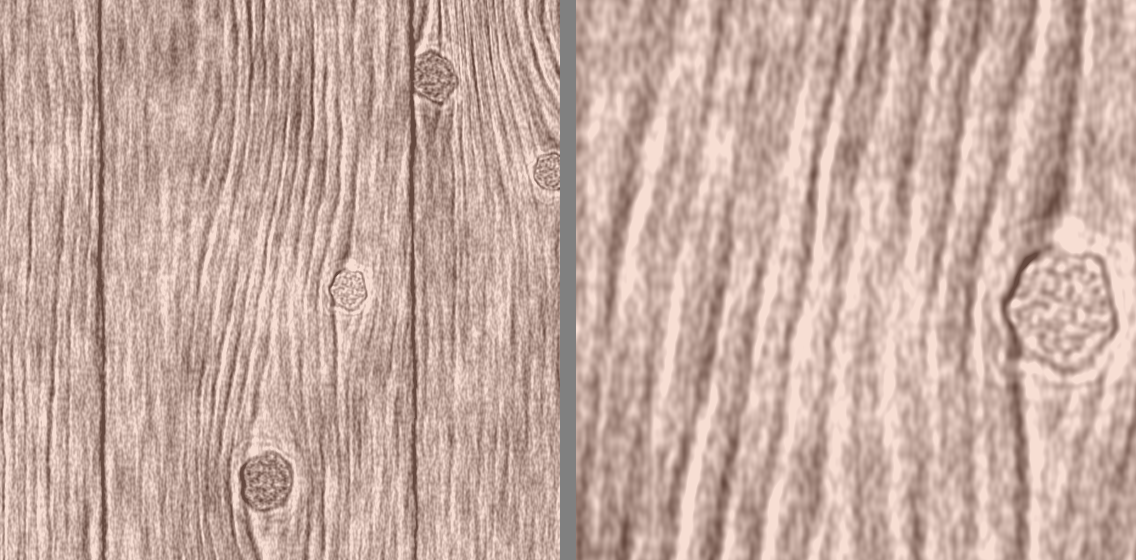
Left: the whole. Right: its middle third, enlarged.
Give the GLSL for this texture, as a Shadertoy shader.

```glsl
vec2 hashGradient(vec2 cell) {
    vec3 h = fract(cell.xyx * vec3(0.1031, 0.1030, 0.0973));
    h += dot(h, h.yzx + 33.33);
    float angle = 6.2832 * fract((h.x + h.y) * h.z);
    return vec2(cos(angle), sin(angle));
}

// Gradient noise, roughly -0.7 to 0.7
float noise(vec2 p) {
    vec2 i = floor(p), f = p - i;
    vec2 u = f * f * f * (f * (f * 6.0 - 15.0) + 10.0);
    vec2 e = vec2(1, 0);
    float low = mix(dot(hashGradient(i), f), dot(hashGradient(i + e), f - e), u.x);
    float high = mix(dot(hashGradient(i + e.yx), f - e.yx), dot(hashGradient(i + 1.0), f - 1.0), u.x);
    return mix(low, high, u.y);
}

float bump(float x) { return exp(-x * x); }

// Centre, radius and core tone
const vec4 KNOTS[4] = vec4[4](
    vec4(0.475, 0.140, 0.044, 0.36), vec4(0.622, 0.482, 0.031, 0.72),
    vec4(0.774, 0.862, 0.039, 0.34), vec4(0.985, 0.692, 0.030, 0.50));

// The two slightly leaning gaps between planks
vec2 seams(float y) {
    return vec2(0.188, 0.741) - vec2(0.011, 0.006) * y
        + 0.005 * vec2(noise(vec2(3.5, y * 7.0)), noise(vec2(8.5, y * 7.0)));
}

// Grooves with a dark side and a lit side, each fading along its length
float ridges(float g, float y, float plank) {
    float phase = g * 40.0 + 1.6 * noise(vec2(g * 6.0, y * 1.6) + plank * 9.3)
        + 0.25 * noise(vec2(g * 20.0, y * 14.0));
    float id = floor(phase), s = phase - id;
    float strength = 0.65 + 1.1 * noise(vec2(id * 7.31 + 0.4, y * 2.5 + plank * 5.0));
    float broken = 0.8 + 0.8 * noise(vec2(g * 90.0, y * 30.0));
    return strength * (broken * bump((s - 0.66) * 8.0) - 1.1 * bump((s - 0.38) * 6.5));
}

void mainImage(out vec4 fragColor, in vec2 fragCoord) {
    vec2 p = fragCoord / iResolution.xy;
    vec2 gap = p.x - seams(p.y);
    float plank = step(0.0, gap.x) + step(0.0, gap.y);

    // Grain coordinate: slow bends, then a detour around each knot
    float g = p.x + 0.006 * noise(vec2(p.x * 5.0, p.y * 4.0) + plank * 4.0);
    if (plank == 1.0) g -= 0.055 * smoothstep(0.25, 0.95, p.y) * smoothstep(0.25, 0.4, p.x);
    if (plank == 2.0) g += 0.1 * smoothstep(0.62, 1.0, p.y) * smoothstep(0.76, 0.9, p.x);
    float rings = 0.0, core = 0.0, coreTone = 0.0;
    for (int k = 0; k < 4; k++) {
        vec4 knot = KNOTS[k];
        if (plank != (knot.x > 0.737 ? 2.0 : 1.0)) continue;
        vec2 d = p - knot.xy;
        float reach = 1.9 * knot.z * knot.z;
        g -= d.x * reach / (d.x * d.x + 0.3 * d.y * d.y + reach);

        vec2 q = d / knot.z;
        float rho = length(q * vec2(1.0, 0.92)) + 0.3 * noise(q * 1.3 + knot.xy * 40.0);
        float halo = smoothstep(0.9, 1.1, rho) * smoothstep(2.3, 1.2, rho);
        rings += 0.24 * bump((rho - 1.3) * 5.0) - 0.42 * bump((rho - 0.98) * 7.0)
            + 0.17 * halo * sin(rho * 17.0 + 2.0 * noise(q * 2.0));
        // Split running down from the knot
        rings -= 0.4 * bump((q.x + 0.3 * noise(q)) * 9.0)
            * smoothstep(0.9, 1.3, -q.y) * smoothstep(2.8, 1.4, -q.y);
        float inside = smoothstep(1.05, 0.88, rho);
        core += inside;
        coreTone += inside * (knot.w + 0.75 * noise(q * 4.5 + 7.0)
            + 0.12 * sin(rho * 16.0) + 0.5 * noise(p * 190.0));
    }

    // Grooves are bold mid-plank and faint on the smooth sides
    float bold = plank == 0.0 ? 0.42 : 0.46;
    if (plank == 1.0) bold = 0.05 + 0.5 * smoothstep(0.31, 0.38, g) * (1.0 - 0.65 * smoothstep(0.56, 0.66, g));
    if (plank == 2.0) bold *= 0.5 + 0.6 * smoothstep(0.4, 0.75, p.y);

    // Broad stains, fibres and fine pores
    vec2 along = vec2(g, p.y + plank * 3.7);
    float tone = 0.63 + bold * ridges(g, p.y, plank) + rings;
    tone += 0.22 * noise(along * vec2(7.0, 2.5)) + 0.3 * noise(along * vec2(38.0, 3.0));
    tone += 0.5 * noise(along * vec2(105.0, 9.0)) + 0.36 * noise(along * vec2(170.0, 38.0));
    tone += 0.42 * noise(p * vec2(230.0, 120.0)) + 0.1 * noise(p * vec2(40.0, 25.0));
    tone = mix(tone, coreTone / max(core, 0.01), min(core, 1.0));

    // Dark gaps with soft shadow and a worn bright edge
    for (int i = 0; i < 2; i++) {
        float x = gap[i] + 0.002 * noise(vec2(p.y * 60.0, float(i) * 5.5));
        tone -= 0.85 * bump(x / 0.0038) + 0.16 * bump(x / 0.012);
        tone += 0.22 * bump((x - 0.009) / 0.004);
    }

    vec3 umber = vec3(0.49, 0.38, 0.34), blush = vec3(0.95, 0.85, 0.81);
    fragColor = vec4(mix(umber, blush, clamp(tone, -0.2, 1.04)), 1.0);
}
```
